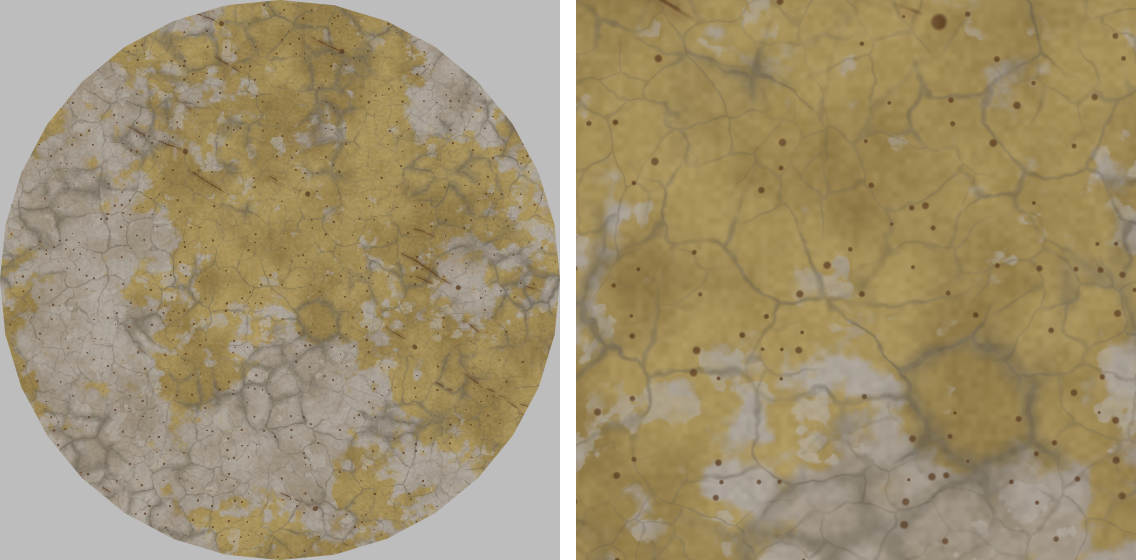
Left: the whole. Right: its middle third, enlarged.
This texture is drawn by a WebGL 1 fragment shader. Its source:

```glsl
precision highp float;
uniform vec2 u_resolution;

const float PI = 3.14159265;
const vec3 BACKDROP = vec3(0.74);
const vec3 PLASTER_LIGHT = vec3(0.69, 0.66, 0.62);
const vec3 PLASTER_TAN = vec3(0.59, 0.54, 0.47);
const vec3 OCHRE_LIGHT = vec3(0.66, 0.57, 0.34);
const vec3 OCHRE_DARK = vec3(0.57, 0.48, 0.27);
const vec3 VEIN_GREY = vec3(0.42, 0.39, 0.33);
const vec3 RUST = vec3(0.34, 0.22, 0.12);

float hash(vec2 p) {
  return fract(sin(dot(p, vec2(127.1, 311.7))) * 43758.5453);
}

vec2 hash2(vec2 p) {
  return vec2(hash(p), hash(p + 37.3));
}

// Value noise that wraps after a whole number of cells
float noise(vec2 uv, float cells, float seed) {
  vec2 p = uv * cells;
  vec2 i = floor(p);
  vec2 f = fract(p);
  f = f * f * (3.0 - 2.0 * f);
  vec2 lo = mod(i, cells) + seed;
  vec2 hi = mod(i + 1.0, cells) + seed;
  return mix(mix(hash(lo), hash(vec2(hi.x, lo.y)), f.x),
             mix(hash(vec2(lo.x, hi.y)), hash(hi), f.x), f.y);
}

float fbm(vec2 uv, float cells, float seed) {
  float sum = 0.0;
  float amp = 0.516;
  for (int i = 0; i < 5; i++) {
    sum += amp * noise(uv, cells, seed + float(i) * 7.7);
    cells *= 2.0;
    amp *= 0.5;
  }
  return sum;
}

// Gap between the two nearest wrapped cell points, zero on cell borders
float cellGap(vec2 uv, float cells, float seed) {
  vec2 p = uv * cells;
  vec2 base = floor(p);
  float nearest = 9.0;
  float second = 9.0;
  for (int y = -1; y <= 1; y++) {
    for (int x = -1; x <= 1; x++) {
      vec2 cell = base + vec2(float(x), float(y));
      float d = length(cell + hash2(mod(cell, cells) + seed) - p);
      second = min(second, max(nearest, d));
      nearest = min(nearest, d);
    }
  }
  return second - nearest;
}

// Small dots, one per occupied grid cell
float specks(vec2 uv, float cells, float density) {
  vec2 cell = mod(floor(uv * cells), cells);
  vec2 offset = fract(uv * cells) - 0.25 - 0.5 * hash2(cell + 5.0);
  float radius = mix(0.08, 0.2, hash(cell + 9.0));
  return step(hash(cell + 2.0), density) * (1.0 - smoothstep(radius * 0.5, radius * 1.3, length(offset)));
}

// Slanted scratch with a rust blot at some ends
float scratch(vec2 uv, float id) {
  vec2 key = vec2(id, id * 1.7 + 3.0);
  vec2 d = fract(uv - hash2(key) + 0.5) - 0.5;
  float angle = -0.48 + 0.4 * (hash(key + 4.0) - 0.5);
  float halfLength = mix(0.02, 0.09, hash(key + 6.0));
  float c = cos(angle);
  float s = sin(angle);
  vec2 q = vec2(c * d.x + s * d.y, c * d.y - s * d.x);
  q.y += 0.008 * (noise(uv, 24.0, id) - 0.5);
  float along = 1.0 - smoothstep(halfLength * 0.6, halfLength, abs(q.x));
  float line = along * (1.0 - smoothstep(0.0004, 0.002, abs(q.y)));
  float haze = along * 0.3 * (1.0 - smoothstep(0.001, 0.009, abs(q.y)));
  float blot = 1.0 - smoothstep(0.003, 0.006, length(q - vec2(halfLength, 0.0)));
  blot *= step(0.6, hash(key + 8.0));
  float wear = smoothstep(0.25, 0.6, noise(uv, 90.0, id));
  return max(max(line, haze) * wear * 0.7, blot * 0.75);
}

float polygonDistance(vec2 p, float radius, float sides) {
  float sector = 2.0 * PI / sides;
  float a = mod(atan(p.y, p.x), sector) - 0.5 * sector;
  return length(p) * cos(a) - radius * cos(0.5 * sector);
}

void main() {
  vec2 uv = gl_FragCoord.xy / u_resolution;
  vec2 sway = vec2(fbm(uv, 10.0, 11.0), fbm(uv, 10.0, 53.0)) - 0.5;
  float fine = fbm(uv, 48.0, 21.0);
  float cloud = fbm(uv, 16.0, 31.0);
  float grain = noise(uv, 256.0, 71.0) - 0.5;

  // Ragged ochre paint over mottled plaster
  float paint = fbm(uv + sway * 0.12, 6.0, 3.0) - 0.49 + 0.4 * (fine - 0.5);
  float cover = smoothstep(-0.06, 0.05, paint);
  float mottling = smoothstep(0.25, 0.75, 0.5 * cloud + 0.5 * fine);
  vec3 plaster = mix(PLASTER_LIGHT, PLASTER_TAN, mottling);
  vec3 ochre = mix(OCHRE_LIGHT, OCHRE_DARK, smoothstep(0.3, 0.75, cloud));
  vec3 color = mix(plaster, ochre, cover * 0.93);

  // Pale chips near the paint borders
  float chips = smoothstep(0.63, 0.68, fbm(uv + sway * 0.03, 40.0, 83.0));
  color = mix(color, PLASTER_LIGHT, chips * 0.65 * (1.0 - smoothstep(0.06, 0.16, paint)));

  // Broken marble veins with smoky borders
  vec2 bent = uv + sway * 0.07 + (fine - 0.5) * 0.012;
  float wide = cellGap(bent, 18.0, 13.0);
  float narrow = cellGap(bent, 34.0, 41.0);
  float smoke = smoothstep(0.45, 0.7, fbm(uv, 12.0, 61.0));
  float breaks = smoothstep(0.35, 0.65, fbm(uv, 20.0, 91.0));
  float veins = 0.45 * breaks * (1.0 - smoothstep(0.0, 0.09, wide));
  veins += 0.28 * (1.0 - breaks) * (1.0 - smoothstep(0.0, 0.11, narrow));
  veins += 0.5 * smoke * (1.0 - smoothstep(0.0, 0.4, wide));
  color = mix(color, VEIN_GREY, min(veins, 0.65));

  // Scratches, specks and grain
  float marks = 0.0;
  for (int i = 0; i < 22; i++) {
    marks = max(marks, scratch(uv, float(i) + 1.0));
  }
  marks = max(marks, 0.7 * specks(uv, 80.0, 0.14));
  color = mix(color, RUST, marks);
  color += 0.05 * grain + 0.08 * (fine - 0.5);

  // Faceted disc on a plain ground
  float edge = polygonDistance(uv - 0.5, 0.5, 32.0);
  float pixel = 1.0 / min(u_resolution.x, u_resolution.y);
  color = mix(color, BACKDROP, smoothstep(-0.7 * pixel, 0.7 * pixel, edge));
  gl_FragColor = vec4(color, 1.0);
}
```
